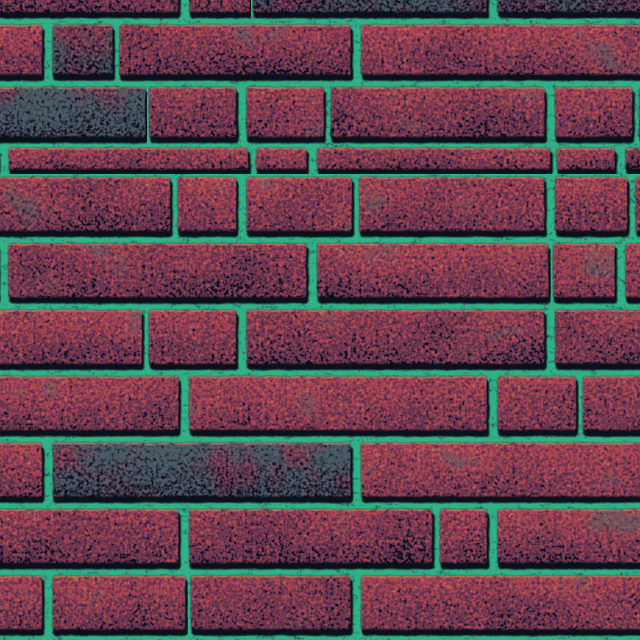
Write a Shadertoy shader that draws this texture.

```glsl
// Rough red brick wall of uneven courses with green mortar and hard shadows below each brick

#define UPPER_PITCH 0.0975   // course height above the thin course
#define LOWER_PITCH 0.1038   // course height below the thin course
#define THIN_TOP 0.229       // top of the thin course, measured downward
#define THIN_HEIGHT 0.043
#define STRETCHER 0.482      // length of an unsplit brick
#define SPLIT_CHANCE 0.74    // share of stretchers cut in two
#define HALF_JOINT 0.0085
#define BED_JOINT 0.019
#define CORNER 0.004
#define GRAIN 0.75           // contrast of the brick surface
#define BURNT_CHANCE 0.14    // share of dark bricks

const vec3 NAVY   = vec3(0.05, 0.06, 0.13);
const vec3 PURPLE = vec3(0.42, 0.21, 0.31);
const vec3 RED    = vec3(0.65, 0.26, 0.32);
const vec3 ORANGE = vec3(0.74, 0.48, 0.35);
const vec3 GREEN  = vec3(0.18, 0.66, 0.50);
const vec3 TEAL   = vec3(0.16, 0.33, 0.35);

vec2 hash2(vec2 p) {
    vec3 q = fract(p.xyx * vec3(0.1031, 0.1030, 0.0973));
    q += dot(q, q.yzx + 33.33);
    return fract((q.xx + q.yz) * q.zy);
}

float corner(vec2 cell, vec2 f, vec2 o) {
    return dot(hash2(cell + o) * 2.0 - 1.0, f - o);
}

// Gradient noise, roughly -0.7 to 0.7
float noise(vec2 p) {
    vec2 i = floor(p), f = p - i;
    vec2 w = f * f * f * (f * (f * 6.0 - 15.0) + 10.0);
    return mix(mix(corner(i, f, vec2(0, 0)), corner(i, f, vec2(1, 0)), w.x),
               mix(corner(i, f, vec2(0, 1)), corner(i, f, vec2(1, 1)), w.x), w.y);
}

// Course at a depth below the top: index, depth inside it, height
vec3 findCourse(float depth) {
    float d = depth - THIN_TOP;
    if (d >= 0.0 && d < THIN_HEIGHT) return vec3(3.0, d, THIN_HEIGHT);
    float pitch = d < 0.0 ? UPPER_PITCH : LOWER_PITCH;
    float first = d < 0.0 ? 3.0 : 4.0;
    d -= d < 0.0 ? 0.0 : THIN_HEIGHT;
    float k = floor(d / pitch);
    return vec3(first + k, d - k * pitch, pitch);
}

// Alternating bond whose offset drifts in the middle courses
float courseOffset(float row) {
    float odd = mod(row + step(6.5, row), 2.0);
    float middle = step(abs(row - 4.0), 2.5);
    return mix(mix(0.287, 0.377, middle), mix(0.074, 0.005, middle), odd);
}

float roundedBox(vec2 p, vec2 halfSize) {
    vec2 q = abs(p) - halfSize + CORNER;
    return length(max(q, 0.0)) + min(max(q.x, q.y), 0.0) - CORNER;
}

vec3 brickColor(vec2 p, vec2 id, float down) {
    vec2 tint = hash2(id + 17.3);
    float grain = noise(p * 230.0) + 0.8 * noise(p * 140.0 + 31.0);
    float blotch = noise(p * vec2(9.0, 14.0) + id * 3.7) + 0.5 * noise(p * 30.0 + id);
    float tone = 0.55 + GRAIN * grain + 0.3 * blotch - 0.16 * down + 0.14 * (tint.x - 0.5);
    vec3 col = mix(NAVY, PURPLE, smoothstep(0.0, 0.4, tone));
    col = mix(col, RED, smoothstep(0.45, 0.78, tone));
    col = mix(col, ORANGE, 0.6 * smoothstep(0.85, 1.15, tone));
    // Coloured specks, then scorched patches
    col += noise(p * 190.0 + 57.0) * vec3(0.10, 0.08, -0.14);
    vec3 scorched = mix(NAVY, TEAL * 1.15, smoothstep(0.1, 0.7, tone));
    float burnt = step(tint.y, BURNT_CHANCE) * smoothstep(-0.5, 0.2, blotch);
    return mix(col, scorched, max(0.75 * burnt, 0.4 * smoothstep(0.2, 0.6, blotch)));
}

vec3 mortarColor(vec2 p) {
    float tone = 0.5 + 0.6 * noise(p * vec2(50.0, 130.0)) + 0.5 * noise(p * 220.0 + 9.0);
    return mix(TEAL, GREEN * 1.05, smoothstep(-0.1, 0.5, tone));
}

void mainImage(out vec4 fragColor, in vec2 fragCoord) {
    vec2 p = fragCoord / iResolution.xy;
    float pixel = 1.0 / iResolution.y;
    vec3 course = findCourse(1.0 - p.y);

    // Stretcher under this point, perhaps cut by a narrower joint
    float along = p.x - courseOffset(course.x);
    float cell = floor(along / STRETCHER);
    float x = along - cell * STRETCHER;
    vec2 id = vec2(course.x, cell * 2.0) + 5.0;
    vec2 dice = hash2(id), span = vec2(0.0, STRETCHER), joint = vec2(HALF_JOINT);
    if (dice.x < SPLIT_CHANCE) {
        float cut = STRETCHER * mix(0.2, 0.82, dice.y);
        float narrow = mix(0.0025, 0.007, hash2(id + 41.0).x);
        if (x < cut) { span.y = cut; joint.y = narrow; }
        else { span.x = cut; joint.x = narrow; id.y += 1.0; }
    }

    // Brick outline with worn edges; local y runs downward
    float bed = min(BED_JOINT, 0.21 * course.z);
    vec2 low = vec2(span.x + joint.x, 0.25 * bed);
    vec2 high = vec2(span.y - joint.y, course.z - 0.75 * bed);
    vec2 halfSize = 0.5 * (high - low);
    vec2 q = vec2(x, course.y) - 0.5 * (low + high);
    q += 0.0016 * vec2(noise(p * 45.0), noise(p * 45.0 + 20.0)) + 0.001 * noise(p * 130.0);
    float edge = roundedBox(q, halfSize);
    float shade = roundedBox(q - vec2(0.0025, 0.0075), halfSize);

    // Mortar with contact darkening and the cast shadow
    vec3 col = mortarColor(p);
    col = mix(col, TEAL, 0.45 * (1.0 - smoothstep(0.0, 0.003, edge)));
    col = mix(col, NAVY * 0.7, 0.96 * (1.0 - smoothstep(-0.001, 0.004, shade)));

    // Brick face with lit top and left edges and a dark lower edge
    float down = q.y / halfSize.y;
    vec3 face = brickColor(p, id, down);
    float topRim = 1.0 - smoothstep(0.001, 0.0045, q.y + halfSize.y);
    float leftRim = 1.0 - smoothstep(0.0, 0.004, q.x + halfSize.x);
    float chipped = smoothstep(-0.5, 0.2, noise(p * 90.0 + 3.0));
    face = mix(face, ORANGE, chipped * max(0.85 * topRim, 0.25 * leftRim));
    face *= 1.0 - 0.5 * smoothstep(-0.004, 0.0, q.y - halfSize.y);
    col = mix(col, face, 1.0 - smoothstep(-pixel, pixel, edge));

    fragColor = vec4(clamp(col, 0.0, 1.0), 1.0);
}
```
